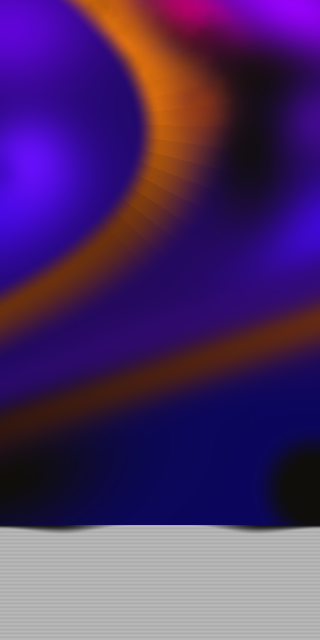
A Shadertoy shader for this background:

```glsl
// Flowing violet and amber light ribbons above a finely ribbed grey panel.

const vec3 INDIGO = vec3(0.14, 0.035, 0.37);
const vec3 NAVY   = vec3(0.045, 0.025, 0.36);
const vec3 VIOLET = vec3(0.40, 0.06, 0.98);
const vec3 BLUE   = vec3(0.26, 0.03, 0.88);
const vec3 PURPLE = vec3(0.58, 0.01, 0.98);
const vec3 CRIMSON = vec3(0.72, 0.0, 0.34);
const vec3 AMBER  = vec3(0.85, 0.43, 0.05);
const vec3 BROWN  = vec3(0.42, 0.19, 0.05);
const vec3 SOOT   = vec3(0.06, 0.055, 0.04);
const float PANEL_TOP = 0.359;

float hash(vec2 p) {
    return fract(sin(dot(p, vec2(127.1, 311.7))) * 43758.5453);
}

float valueNoise(vec2 p) {
    vec2 i = floor(p), f = fract(p);
    f = f * f * (3.0 - 2.0 * f);
    return mix(mix(hash(i), hash(i + vec2(1, 0)), f.x),
               mix(hash(i + vec2(0, 1)), hash(i + vec2(1, 1)), f.x), f.y);
}

float smoke(vec2 p) {
    float sum = 0.0, amp = 0.5;
    for (int i = 0; i < 4; i++) {
        sum += amp * valueNoise(p);
        p = p * 2.03 + 7.1;
        amp *= 0.5;
    }
    return sum;
}

// Soft tilted elliptical falloff
float glow(vec2 p, vec2 center, vec2 radius, float angle) {
    float c = cos(angle), s = sin(angle);
    vec2 q = mat2(c, -s, s, c) * (p - center) / radius;
    return exp(-dot(q, q));
}

vec2 bezier(vec2 a, vec2 b, vec2 c, float t) {
    return mix(mix(a, b, t), mix(b, c, t), t);
}

// Signed distance to a quadratic curve (x) and position along it (y)
vec2 curveDistance(vec2 p, vec2 a, vec2 b, vec2 c) {
    const int STEPS = 32;
    vec2 nearest = vec2(1e3, 0.0);
    vec2 start = bezier(a, b, c, -0.15);
    for (int i = 1; i <= STEPS; i++) {
        float t = mix(-0.15, 1.15, float(i) / float(STEPS));
        vec2 end = bezier(a, b, c, t);
        vec2 seg = end - start, rel = p - start;
        float h = clamp(dot(rel, seg) / dot(seg, seg), 0.0, 1.0);
        float d = length(rel - seg * h);
        float side = seg.x * rel.y - seg.y * rel.x < 0.0 ? -1.0 : 1.0;
        if (d < abs(nearest.x)) nearest = vec2(d * side, t);
        start = end;
    }
    return nearest;
}

// Violet pool enclosed by the large ribbon
vec3 leftPool(vec2 p) {
    vec3 col = mix(INDIGO, vec3(0.12, 0.03, 0.42), 0.6);
    col = mix(col, vec3(0.37, 0.02, 0.84), glow(p, vec2(0.03, 1.91), vec2(0.25, 0.19), 0.0));
    col = mix(col, BLUE, glow(p, vec2(0.0, 1.36), vec2(0.28, 0.18), 0.45));
    col = mix(col, VIOLET, glow(p, vec2(0.09, 1.49), vec2(0.13, 0.14), 0.0));
    return mix(col, vec3(0.24, 0.03, 0.75), 0.7 * glow(p, vec2(0.0, 1.46), vec2(0.05, 0.06), 0.0));
}

// Blue, soot and purple light behind the ribbons
vec3 backdrop(vec2 p) {
    vec3 col = mix(NAVY, INDIGO, smoothstep(0.7, 1.0, p.y));
    col = mix(col, BLUE, 0.95 * glow(p, vec2(1.02, 1.29), vec2(0.28, 0.14), 0.6));
    col = mix(col, SOOT, 0.9 * glow(p, vec2(0.78, 1.54), vec2(0.13, 0.24), 0.0));
    col = mix(col, SOOT, 0.95 * glow(p, vec2(0.81, 1.78), vec2(0.19, 0.13), 0.0));
    col = mix(col, vec3(0.27, 0.04, 0.58), 0.9 * glow(p, vec2(1.0, 1.62), vec2(0.10, 0.11), 0.0));
    col = mix(col, SOOT, glow(p, vec2(0.02, 0.50), vec2(0.33, 0.18), 0.3));
    return mix(col, SOOT, smoothstep(0.25, 0.8, glow(p, vec2(0.98, 0.47), vec2(0.17, 0.18), 0.3)));
}

vec3 ribbons(vec2 p) {
    vec3 col = backdrop(p);

    // Narrow lower ribbon with a violet rim above it
    float rise = p.y - (0.665 + 0.335 * p.x);
    col = mix(col, vec3(0.20, 0.04, 0.45), 0.7 * exp(-pow((rise - 0.13) / 0.08, 2.0)));
    float narrow = exp(-pow(rise / (rise > 0.0 ? 0.065 : 0.085), 2.0));
    col = mix(col, mix(vec3(0.20, 0.09, 0.05), vec3(0.40, 0.17, 0.06), p.x), 0.95 * narrow);

    // Large bending ribbon
    vec2 bend = curveDistance(p, vec2(0.182, 2.026), vec2(0.805, 1.508), vec2(0.0, 1.083));
    float along = clamp(bend.y, 0.0, 1.0);
    float haze = smoke(p * 9.0) - 0.47;
    float top = smoothstep(1.5, 1.85, p.y);
    vec3 amber = mix(AMBER, BROWN, smoothstep(0.3, 0.8, along));
    amber *= 1.0 + 0.5 * haze * top;
    float width = mix(0.36, 0.20, along);
    float body = 1.0 - smoothstep(0.04, width, bend.x + haze * 0.18 * top);
    col = mix(col, amber, body);

    // Smoky ember and magenta light at the top
    col = mix(col, vec3(0.66, 0.24, 0.04), 0.6 * glow(p, vec2(0.63, 1.67), vec2(0.09, 0.11), 0.0));
    col = mix(col, vec3(0.23, 0.06, 0.05), 0.8 * glow(p, vec2(0.61, 1.89 + 0.1 * haze), vec2(0.16, 0.08), -0.5));
    col = mix(col, CRIMSON, glow(p, vec2(0.60, 2.0 + 0.1 * haze), vec2(0.16, 0.09), -0.45));
    col = mix(col, PURPLE, glow(p, vec2(0.91, 1.99), vec2(0.30, 0.13), -0.38));
    return mix(leftPool(p), col, smoothstep(-0.03, 0.05, bend.x));
}

// Ribbed grey surface with two curved shadows under its top edge
vec3 panel(vec2 p) {
    float depth = PANEL_TOP - p.y;
    float outward = abs(p.x - 0.5) * 2.0;
    float grey = 0.70 + 0.025 * sin(p.y * 536.0);
    float reach = 0.004 + 0.027 * smoothstep(0.2, 0.6, outward) * (1.0 - 0.7 * smoothstep(0.6, 1.0, outward));
    float shadow = (1.0 - smoothstep(0.0, reach, depth)) * smoothstep(0.15, 0.65, outward);
    return vec3(grey * (1.0 - 0.9 * shadow));
}

void mainImage(out vec4 fragColor, in vec2 fragCoord) {
    vec2 p = fragCoord / iResolution.xy * vec2(1.0, 2.0);
    float pixel = 2.0 / iResolution.y;
    float above = smoothstep(-0.5 * pixel, 0.5 * pixel, p.y - PANEL_TOP);
    fragColor = vec4(mix(panel(p), ribbons(p), above), 1.0);
}
```
